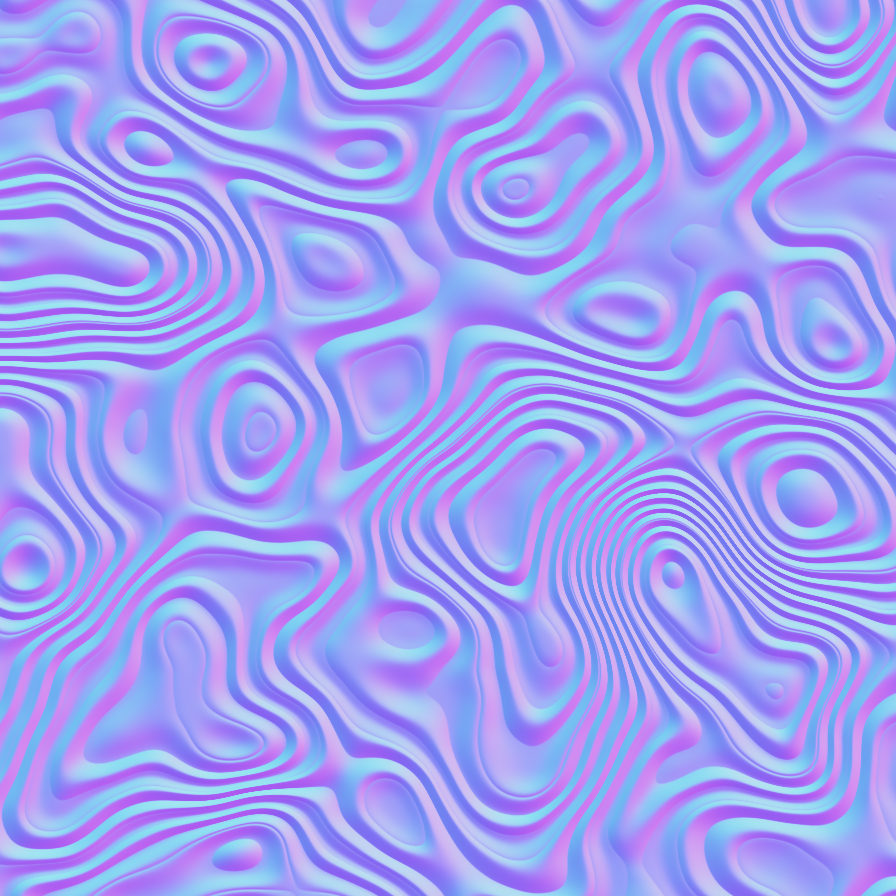
Give the GLSL for this texture map, as a Shadertoy shader.

```glsl
#define CELLS vec2(8.0, 9.0)      // noise cells across the canvas
#define REACH 1.5                 // radius of one bump, in cells
#define DETAIL 0.18               // strength of the finer noise layer
#define BANDS 3.5                 // contour bands per unit of height
#define FINE_RATIO 1.6            // spacing of the creases against the bands
#define CREASE 0.42               // share of creased against soft relief
#define RELIEF 3.2                // steepness of the relief
#define FLAT_COLOR vec3(0.63, 0.625, 0.97)
#define TILT_COLOR vec2(0.22, 0.285)
#define TAU 6.2831853

// Three random values in 0..1 for a cell
vec3 hash3(vec2 cell) {
    vec3 p = fract(cell.xyx * vec3(0.1031, 0.1030, 0.0973));
    p += dot(p, p.yxz + 33.33);
    return fract((p.xxy + p.yzz) * p.zyx);
}

// Cellular bumps of random sign: x = height, yz = gradient
vec3 bumpNoise(vec2 p) {
    vec2 base = floor(p);
    vec3 sum = vec3(0.0);
    for (int y = -2; y <= 2; y++) {
        for (int x = -2; x <= 2; x++) {
            vec2 cell = base + vec2(x, y);
            vec3 rnd = hash3(cell + 71.0);
            vec2 d = (p - cell - rnd.xy) / REACH;
            float q = max(1.0 - dot(d, d), 0.0);
            float amp = 2.0 * rnd.z - 1.0;
            sum += amp * q * q * vec3(q, -6.0 * d / REACH);
        }
    }
    return sum;
}

// Slope of rounded ridges that meet in a crease, softened over one pixel
float creasedSlope(float phase, float pixelWidth) {
    float u = fract(phase);
    float edge = min(u, 1.0 - u) / clamp(pixelWidth, 0.0001, 0.5);
    return (2.0 * u - 1.0) * min(edge, 1.0);
}

void mainImage(out vec4 fragColor, in vec2 fragCoord) {
    vec2 p = fragCoord / iResolution.y * CELLS;

    // Height field in two layers, with its exact gradient
    vec3 field = bumpNoise(p);
    vec3 fine = bumpNoise(p * 2.0 + 37.4);
    field += DETAIL * fine * vec3(1.0, 2.0, 2.0);
    vec2 gradient = field.yz;

    // Contour bands: soft waves mixed with creased ridges
    float phase = field.x * BANDS;
    float pixelWidth = length(gradient * CELLS) * BANDS / iResolution.y;
    float soft = -sin(TAU * phase);
    float creased = creasedSlope(phase * FINE_RATIO, pixelWidth * FINE_RATIO);
    float slope = mix(soft, creased, CREASE);

    // Surface tilt shown as red and green around the flat colour
    vec2 tilt = gradient * slope * RELIEF;
    tilt *= inversesqrt(1.0 + dot(tilt, tilt));
    vec3 color = FLAT_COLOR;
    color.rg += TILT_COLOR * tilt;
    color.b -= 0.03 * dot(tilt, tilt);
    fragColor = vec4(color, 1.0);
}
```
